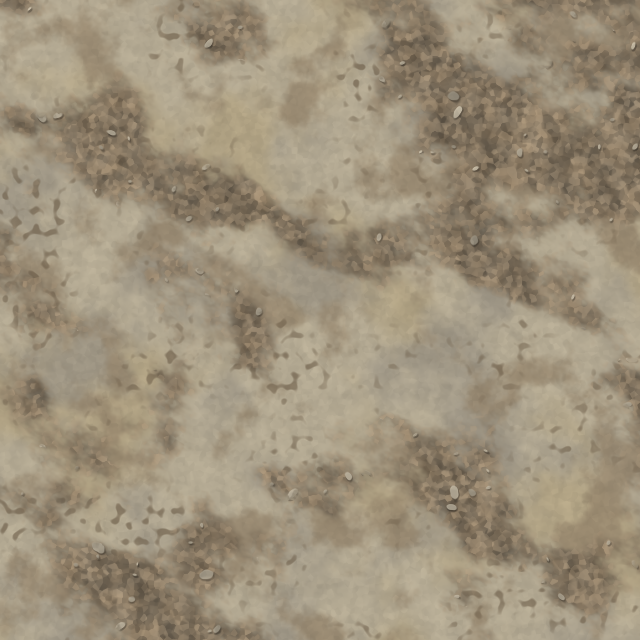
Write a Shadertoy shader that draws this texture.

```glsl
// Weathered pale stone with worn patches of fine brown gravel and scattered pebbles.

const vec3 STONE_PALE  = vec3(0.705, 0.665, 0.575);
const vec3 STONE_WARM  = vec3(0.690, 0.635, 0.515);
const vec3 STONE_GREY  = vec3(0.605, 0.575, 0.515);
const vec3 STAIN_BROWN = vec3(0.570, 0.505, 0.410);
const vec3 SPECK_DARK  = vec3(0.430, 0.370, 0.290);
const vec3 GRAVEL      = vec3(0.500, 0.440, 0.360);
const vec3 PEBBLE      = vec3(0.720, 0.685, 0.610);

const float PATCH_SCALE  = 4.2;    // gravel patches per canvas
const float PATCH_ANGLE  = -0.55;  // patches slope down to the right
const float GRAIN_SCALE  = 125.0;  // fine grains per canvas
const float GRIT_SCALE   = 68.0;   // coarser grains per canvas
const float SPECK_SCALE  = 62.0;
const float PEBBLE_SCALE = 36.0;
const float PEBBLE_SHARE = 0.16;   // share of cells holding a pebble

vec2 hash2(vec2 p) {
    vec3 q = fract(p.xyx * vec3(0.1031, 0.1030, 0.0973));
    q += dot(q, q.yzx + 33.33);
    return fract((q.xx + q.yz) * q.zy);
}

vec2 gradient(vec2 cell) {
    float a = 6.2832 * hash2(cell).x;
    return vec2(cos(a), sin(a));
}

float gradientNoise(vec2 p) {
    vec2 i = floor(p), f = p - i;
    vec2 u = f * f * f * (f * (f * 6.0 - 15.0) + 10.0);
    vec2 e = vec2(0.0, 1.0);
    float low  = mix(dot(gradient(i), f), dot(gradient(i + e.yx), f - e.yx), u.x);
    float high = mix(dot(gradient(i + e), f - e), dot(gradient(i + 1.0), f - 1.0), u.x);
    return mix(low, high, u.y);
}

mat2 rotation(float a) {
    return mat2(cos(a), sin(a), -sin(a), cos(a));
}

float fbm(vec2 p, int octaves) {
    float sum = 0.0, amplitude = 1.0;
    for (int i = 0; i < octaves; i++) {
        sum += amplitude * gradientNoise(p);
        p = rotation(0.6) * p * 2.03 + 17.3;
        amplitude *= 0.52;
    }
    return sum;
}

// Soft-edged cells, each with its own tone from -0.5 to 0.5
float grains(vec2 p) {
    vec2 cell = floor(p);
    float tone = 0.0, total = 0.0;
    for (int y = -1; y <= 1; y++)
    for (int x = -1; x <= 1; x++) {
        vec2 id = cell + vec2(x, y);
        vec2 d = p - id - hash2(id);
        float w = exp(-13.0 * dot(d, d));
        tone += w * hash2(id + 71.7).x;
        total += w;
    }
    return tone / total - 0.5;
}

// Sparse angular stones: x = coverage, y = shadow, z = tone
vec3 pebbles(vec2 p, float density) {
    vec2 cell = floor(p);
    vec3 result = vec3(0.0);
    for (int y = -1; y <= 1; y++)
    for (int x = -1; x <= 1; x++) {
        vec2 id = cell + vec2(x, y);
        vec2 kind = hash2(id + 13.1), shape = hash2(id + 47.9);
        if (kind.x > density) continue;
        vec2 d = p - id - 0.2 - 0.6 * hash2(id);
        mat2 turn = rotation(6.2832 * shape.x);
        vec2 stretch = vec2(1.0, 1.3 + 0.7 * shape.y);
        float radius = mix(0.11, 0.42, kind.y * kind.y * kind.y);
        float wobble = 0.10 * gradientNoise(p * 3.0);
        float body = length(turn * d * stretch) + wobble - radius;
        float shade = length(turn * (d + vec2(-0.05, 0.09)) * stretch) + wobble - radius;
        float cover = smoothstep(0.06, -0.06, body);
        result.z = mix(result.z, shape.y - 0.5, cover);
        result.x = max(result.x, cover);
        result.y = max(result.y, smoothstep(0.10, -0.06, shade));
    }
    return result;
}

void mainImage(out vec4 fragColor, in vec2 fragCoord) {
    vec2 uv = fragCoord / iResolution.y;
    float fine = grains(uv * GRAIN_SCALE);
    float grit = grains(uv * GRIT_SCALE + 9.4);

    // Gravel coverage: sloping patches plus a broad bed at the upper right
    vec2 along = rotation(-PATCH_ANGLE) * uv * vec2(1.0);
    float patches = fbm(along * vec2(0.8, 1.2) * PATCH_SCALE + 3.7, 6);
    float bed = smoothstep(-0.04, 0.14, dot(uv - vec2(0.60, 0.80), vec2(0.8, 0.6)));
    float cover = patches + 0.30 * bed + 0.10 * fine + 0.10 * grit;
    float gravel = smoothstep(0.02, 0.33, cover);

    // Clouded stone with grey and yellow areas and brown stains
    float cloud = fbm(uv * 5.0 + 41.0, 5);
    vec3 color = mix(STONE_PALE, STONE_WARM, smoothstep(-0.1, 0.45, fbm(uv * 4.0 + 80.0, 4)));
    color = mix(color, STONE_GREY, 0.85 * smoothstep(-0.10, 0.50, cloud));
    color = mix(color, STAIN_BROWN, 0.75 * smoothstep(0.05, 0.55, fbm(uv * 9.0 + 23.0, 5)));
    color *= 1.0 + 0.05 * fine + 0.05 * grit + 0.04 * fbm(uv * 30.0, 3);

    // Dark specks gather in loose groups
    float groups = smoothstep(-0.25, 0.4, gradientNoise(uv * 8.0 + 60.0) + 0.4 * patches);
    float speck = smoothstep(0.30, 0.56, gradientNoise(uv * SPECK_SCALE) + 0.18 * groups);
    color = mix(color, SPECK_DARK, 0.65 * speck * groups);

    // Gritty gravel
    float tone = 0.36 * fine + 0.26 * grit + 0.16 * fbm(uv * 14.0 + 5.0, 3);
    vec3 gravelColor = GRAVEL * (1.0 + tone) + vec3(0.015, 0.0, -0.015) * gradientNoise(uv * 40.0);
    color = mix(color, gravelColor, 0.93 * gravel);

    // Pale pebbles with small shadows, mostly lying on gravel
    vec3 stones = pebbles(uv * PEBBLE_SCALE, PEBBLE_SHARE);
    float loose = smoothstep(0.25, 0.8, gravel);
    color *= 1.0 - 0.28 * stones.y * loose;
    color = mix(color, PEBBLE * (1.0 + 0.25 * stones.z + 0.12 * grit), 0.8 * stones.x * loose);

    fragColor = vec4(color, 1.0);
}
```
